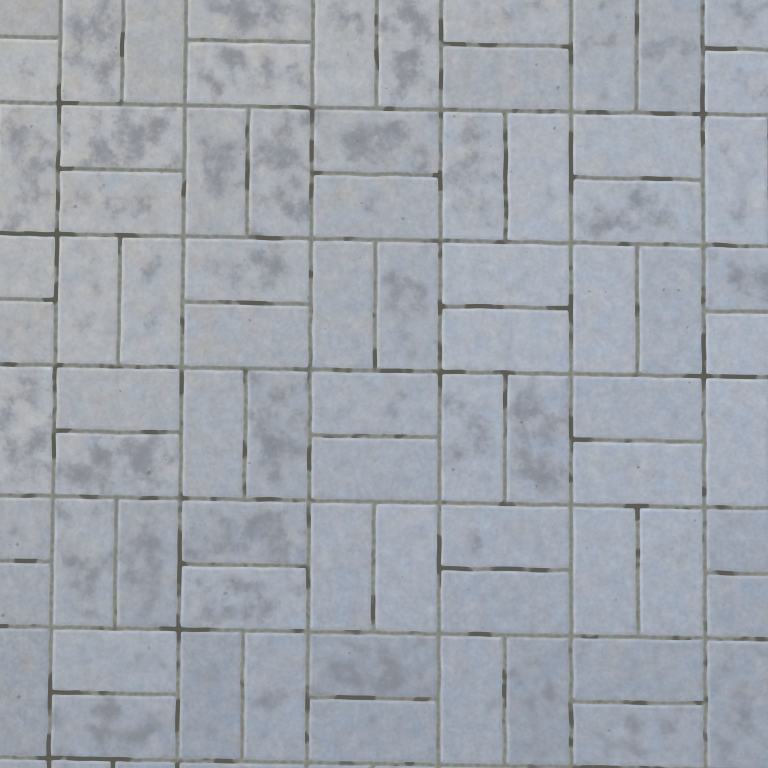
Reproduce this texture procedurally as a Shadertoy shader.

```glsl
// Weathered grey paving: pairs of bricks in a basket weave, with gritty joints.

const vec3 FACE_WARM  = vec3(0.685, 0.692, 0.700);
const vec3 FACE_COOL  = vec3(0.652, 0.680, 0.728);
const vec3 STAIN      = vec3(0.505, 0.515, 0.545);
const vec3 JOINT_SAND = vec3(0.555, 0.565, 0.550);
const vec3 JOINT_DIRT = vec3(0.340, 0.340, 0.310);
const vec2 BRICK_SIZE = vec2(1.0, 0.5);   // in units of one woven block
const float JOINT_HALF = 0.017;

vec2 hash2(vec2 p) {
    vec3 q = fract(p.xyx * vec3(0.1031, 0.1030, 0.0973));
    q += dot(q, q.yzx + 33.33);
    return fract((q.xx + q.yz) * q.zy);
}

float gradientNoise(vec2 p) {
    vec2 i = floor(p), f = fract(p);
    vec2 w = f * f * f * (f * (f * 6.0 - 15.0) + 10.0);
    vec2 e = vec2(0.0, 1.0);
    float a = dot(hash2(i) * 2.0 - 1.0, f);
    float b = dot(hash2(i + e.yx) * 2.0 - 1.0, f - e.yx);
    float c = dot(hash2(i + e.xy) * 2.0 - 1.0, f - e.xy);
    float d = dot(hash2(i + e.yy) * 2.0 - 1.0, f - e.yy);
    return mix(mix(a, b, w.x), mix(c, d, w.x), w.y);
}

float fbm(vec2 p) {
    float sum = 0.0, amplitude = 0.6;
    for (int i = 0; i < 4; i++) {
        sum += amplitude * gradientNoise(p);
        p = mat2(1.6, 1.2, -1.2, 1.6) * p + 17.3;
        amplitude *= 0.55;
    }
    return sum;
}

float roundedBox(vec2 p, vec2 halfSize, float radius) {
    vec2 q = abs(p) - halfSize + radius;
    return length(max(q, 0.0)) + min(max(q.x, q.y), 0.0) - radius;
}

// Canvas (y down) to block units, with the slight tilt of the viewpoint.
vec2 blockSpace(vec2 uv) {
    float x = (uv.x - 0.7435) / (0.170 + 0.004 * uv.y);
    float y = (uv.y - 0.133 - 0.017 * uv.x) / 0.1706;
    return vec2(5.0 + x - 0.006 * x * x, y);
}

// Mottled face of one brick; seed makes every brick differ.
vec3 brickFace(vec2 local, vec2 seed, vec3 base) {
    vec2 p = local + seed * 61.0;
    float grain = gradientNoise(p * 24.0) + 0.7 * gradientNoise(p * 47.0);
    float cloud = fbm(p * 4.5);
    float centre = 1.0 - smoothstep(0.3, 1.0, length(local / BRICK_SIZE) * 2.0);

    vec3 color = base + 0.035 * (seed.y - 0.5) + 0.07 * fbm(p * 9.0 + 5.0);
    color += vec3(0.035, 0.005, -0.025) * gradientNoise(p * 6.0 + 40.0);

    float stain = cloud + 0.22 * grain + 0.24 * centre + 0.55 * seed.x - 0.48;
    color = mix(color, STAIN, 0.78 * smoothstep(-0.02, 0.5, stain));

    // Sparse dark pits
    float pits = smoothstep(0.48, 0.62, gradientNoise(p * 18.0 + 90.0));
    return color + 0.035 * grain - 0.10 * pits;
}

// Sandy joint with broken runs of dark dirt along its axis.
vec3 jointColor(vec2 p, float axisDistance, float aa) {
    vec3 sand = JOINT_SAND + 0.10 * gradientNoise(p * 25.0);
    float runs = gradientNoise(p * 4.3 + 7.0) + 0.5 * gradientNoise(p * 1.3)
               + 0.35 * gradientNoise(p * 13.0);
    float dirt = smoothstep(0.04, 0.26, runs);
    float width = 0.009 + 0.012 * dirt;
    float line = 1.0 - smoothstep(width - aa, width + aa, axisDistance);
    return mix(sand, JOINT_DIRT, line * (0.22 + 0.70 * dirt));
}

void mainImage(out vec4 fragColor, in vec2 fragCoord) {
    vec2 uv = fragCoord / iResolution.xy;
    uv.y = 1.0 - uv.y;
    float aa = 4.0 / iResolution.y;   // about 0.7 pixel in block units

    // Wobbly block grid
    vec2 p = blockSpace(uv);
    p += 0.010 * vec2(gradientNoise(p * 5.0), gradientNoise(p * 5.0 + 31.0));
    vec2 block = floor(p), f = fract(p);

    // Alternate blocks turn a quarter; x runs along the brick
    bool upright = mod(block.x + block.y, 2.0) < 0.5;
    vec2 q = upright ? f.yx : f;
    float side = floor(q.y * 2.0);
    vec2 corner = vec2(q.x, q.y - 0.5 * side);
    vec2 local = corner - 0.5 * BRICK_SIZE;
    vec2 seed = hash2(block * 2.0 + vec2(side, 57.0));

    // Faces grow cooler to the lower right and dimmer to the bottom
    vec3 base = mix(FACE_WARM, FACE_COOL, smoothstep(0.1, 1.4, uv.x + uv.y));
    base -= 0.045 * smoothstep(0.45, 1.0, uv.y);
    vec3 face = brickFace(local, seed, base);

    // Worn bevel: pale towards the upper left, shaded opposite
    float edge = roundedBox(local, 0.5 * BRICK_SIZE - JOINT_HALF, 0.018);
    vec2 opposite = BRICK_SIZE - corner;
    float nearLit = min(corner.x, corner.y);
    float nearDark = min(opposite.x, opposite.y);
    float rim = smoothstep(-0.032, -0.010, edge);
    float wear = 0.75 + 0.7 * gradientNoise(p * 8.0 + 12.0);
    face += rim * wear * (nearLit < nearDark ? 0.065 : -0.025);

    vec3 joint = jointColor(p, min(nearLit, nearDark), aa);
    vec3 color = mix(face, joint, smoothstep(-aa, aa, edge));
    fragColor = vec4(clamp(color, 0.0, 1.0), 1.0);
}
```
